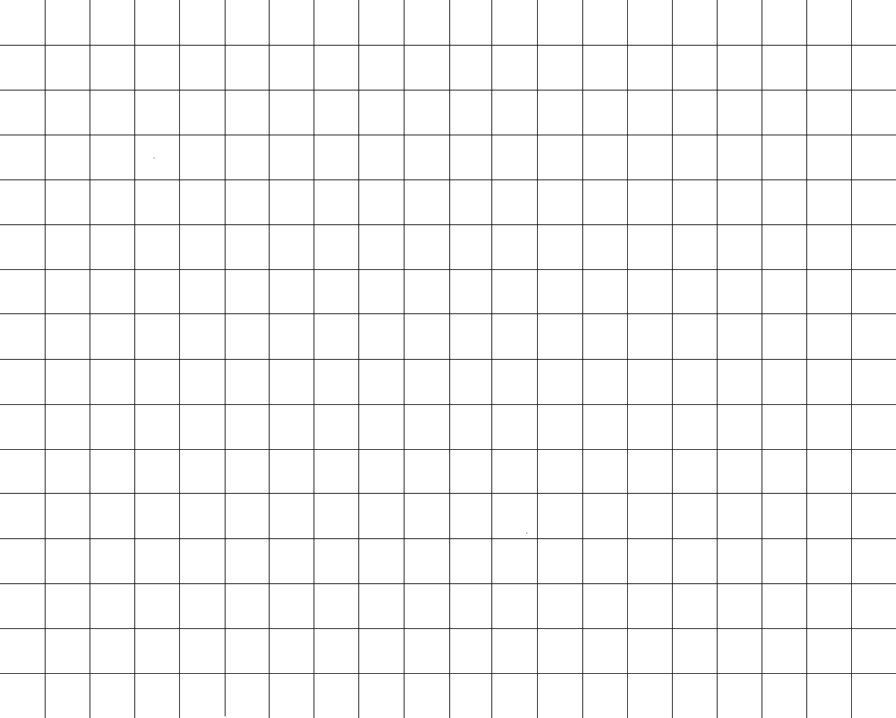
Give the GLSL for this pattern, as a WebGL 2 fragment shader.

```glsl
#version 300 es
precision highp float;

uniform vec2 u_resolution;
out vec4 fragColor;

const vec2 GRID = vec2(20.0, 16.0);   // cells across and down
const float LINE_WIDTH = 0.0172;      // in cells
const float FILTER_WIDTH = 1.15;      // smoothing, in output samples
const vec3 PAPER = vec3(1.0);
const vec3 INK = vec3(0.0);

// Share of a sample of the given size covered by a centred band
float bandCoverage(float dist, float width, float size) {
    float lo = max(dist - 0.5 * size, -0.5 * width);
    float hi = min(dist + 0.5 * size, 0.5 * width);
    return max(hi - lo, 0.0) / size;
}

// Local shift of a single line
float bump(float index, float center) {
    float d = index - center;
    return exp(-4.0 * d * d);
}

// Opposed shifts on both sides of a seam
float seam(float index, float center) {
    float d = index - center;
    return -d * exp(-d * d);
}

// Uneven spacing, in cells, for column lines and row lines
vec2 lineDrift(vec2 index) {
    return 0.008 + vec2(
        0.017 * bump(index.x, 5.0) + 0.078 * seam(index.x, 10.5),
        -0.016 * bump(index.y, 7.0) + 0.034 * seam(index.y, 10.3));
}

// Tiny square fleck of ink
float speck(vec2 offset, float width, vec2 size) {
    return bandCoverage(offset.x, width, size.x)
         * bandCoverage(offset.y, width, size.y);
}

void main() {
    // Cell coordinates, rows counted downwards
    vec2 uv = gl_FragCoord.xy / u_resolution;
    vec2 cell = vec2(uv.x, 1.0 - uv.y) * GRID;
    vec2 size = FILTER_WIDTH * GRID / u_resolution;

    // Nearest inner line on each axis
    vec2 index = clamp(round(cell), vec2(1.0), GRID - 1.0);
    vec2 dist = cell - index - lineDrift(index);
    float column = bandCoverage(dist.x, LINE_WIDTH, size.x);
    float row = bandCoverage(dist.y, LINE_WIDTH, size.y);

    // The fifth column line stops just short of the lower edge
    if (index.x == 5.0) {
        column *= 1.0 - smoothstep(15.95, 15.95 + size.y, cell.y);
    }
    float ink = 1.0 - (1.0 - column) * (1.0 - row);

    // Two stray specks on a diagonal
    for (int i = 0; i < 2; i++) {
        vec2 center = vec2(3.44, 3.52) + float(i) * vec2(8.32, 8.36);
        ink = max(ink, speck(cell - center, LINE_WIDTH, size));
    }

    fragColor = vec4(mix(PAPER, INK, ink), 1.0);
}
```
